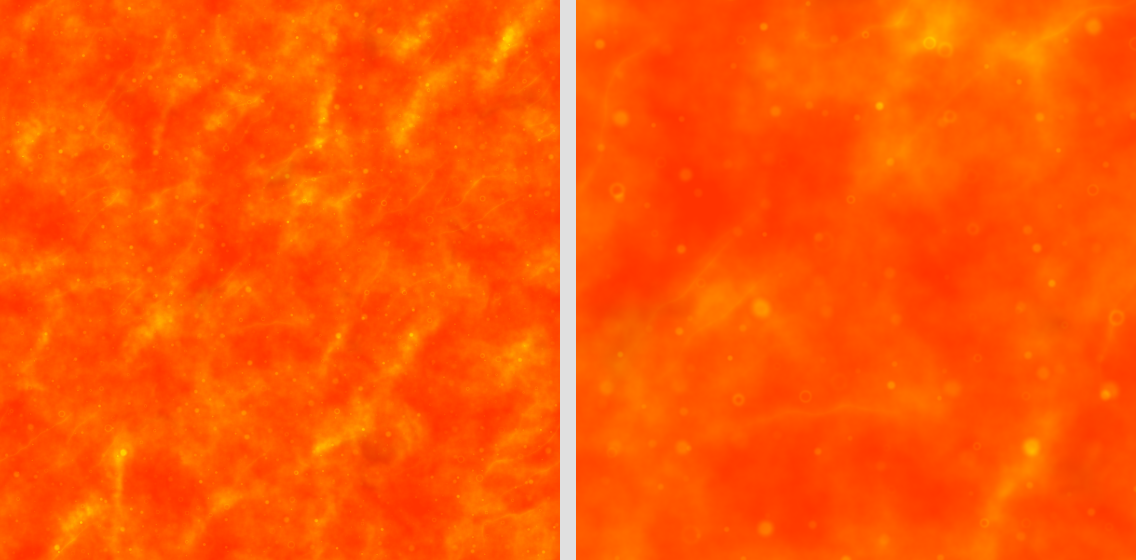
Left: the whole. Right: its middle third, enlarged.
Give the GLSL for this texture, as a three.js fragment shader.

```glsl
// Molten orange surface: wrapped gradient noise forms mottled clouds, with soft
// glowing arcs, wispy filaments, dark smudges and small bubbles laid over it.
// Heat is summed in log space and raises only the green channel.
varying vec2 vUv;

#define BASE_GREEN 0.308
#define CLOUD_GAIN 1.05
#define MOTTLE_GAIN 0.55
#define GRAIN_GAIN 0.30
#define ARC_GAIN 0.46
#define ARC_CELLS 6.0
#define FILAMENT_GAIN 0.27
#define SMUDGE_GAIN 0.24
#define SPECK_GAIN 0.48
#define WARP 0.045

vec3 hash3(vec2 cell, float seed) {
  vec3 p = fract(vec3(cell.xy, cell.x + seed) * vec3(0.1031, 0.1030, 0.0973) + seed * 0.137);
  p += dot(p, p.yxz + 33.33);
  return fract((p.xxy + p.yxx) * p.zyx);
}

float cornerSlope(vec2 cell, vec2 offset, vec2 period, float seed) {
  float angle = 6.2832 * hash3(mod(cell, period), seed).x;
  return dot(vec2(cos(angle), sin(angle)), offset);
}

// Gradient noise that wraps after a whole number of cells
float noise(vec2 p, vec2 period, float seed) {
  vec2 i = floor(p), f = fract(p);
  vec2 u = f * f * f * (f * (f * 6.0 - 15.0) + 10.0);
  vec2 e = vec2(1.0, 0.0);
  float low = mix(cornerSlope(i, f, period, seed),
                  cornerSlope(i + e.xy, f - e.xy, period, seed), u.x);
  float high = mix(cornerSlope(i + e.yx, f - e.yx, period, seed),
                   cornerSlope(i + e.xx, f - e.xx, period, seed), u.x);
  return mix(low, high, u.y);
}

float fbm(vec2 uv, float cells, float seed) {
  float sum = 0.0, gain = 0.5;
  for (int i = 0; i < 4; i++) {
    sum += gain * noise(uv * cells, vec2(cells), seed + float(i));
    cells *= 2.0;
    gain *= 0.55;
  }
  return sum;
}

// Soft bent strokes with a halo, from shallow arcs to near-vertical flames
float arcs(vec2 uv, float cells, float seed) {
  vec2 p = uv * cells, home = floor(p);
  float glow = 0.0;
  for (int y = -1; y <= 1; y++) {
    for (int x = -1; x <= 1; x++) {
      vec2 cell = home + vec2(float(x), float(y));
      vec3 place = hash3(mod(cell, cells), seed);
      vec3 shape = hash3(mod(cell, cells), seed + 5.0);
      float angle = mix(0.2, 1.5, place.z);
      vec2 d = p - cell - 0.15 - 0.7 * place.xy;
      vec2 q = vec2(dot(d, vec2(cos(angle), sin(angle))),
                    dot(d, vec2(-sin(angle), cos(angle))));
      q.y += mix(0.55, 0.1, place.z) * q.x * q.x;
      float width = mix(0.07, 0.12, shape.y);
      float across = q.y * q.y / (width * width);
      float body = 0.65 * exp(-across) + 0.35 * exp(-across * 0.22);
      float ends = 1.0 - smoothstep(0.2, 1.0, abs(q.x) / mix(0.4, 0.85, shape.x));
      float ribs = 0.93 + 0.07 * sin(q.x * 55.0);
      glow = max(glow, body * ends * ribs * smoothstep(-0.1, 0.7, shape.z));
    }
  }
  return glow;
}

// Contour wisps on a sheared lattice, drawn out along the diagonal
float filaments(vec2 uv, vec2 cells, float sharpness, float seed) {
  vec2 p = vec2(uv.x - uv.y, uv.y) * cells;
  float line = exp(-abs(noise(p, cells, seed)) * sharpness);
  return line * smoothstep(-0.05, 0.3, noise(uv * 7.0, vec2(7.0), seed + 3.0));
}

// Round specks, some of them hollow, each kept inside its cell
float specks(vec2 uv, float cells, float share, float seed) {
  vec2 p = uv * cells, cell = mod(floor(p), cells);
  vec3 place = hash3(cell, seed), kind = hash3(cell, seed + 7.0);
  float radius = mix(0.06, 0.15, place.z * place.z);
  float d = length(fract(p) - 0.24 - 0.52 * place.xy);
  float disc = 1.0 - smoothstep(radius * 0.4, radius * 1.4, d);
  float ring = exp(-pow((d - radius) / 0.035, 2.0));
  float mark = mix(disc, ring * 0.6, step(0.8, kind.y));
  return mark * step(kind.x, share) * mix(0.25, 1.0, kind.z * kind.z);
}

void main() {
  vec2 uv = vUv;
  vec2 drift = vec2(fbm(uv, 6.0, 11.0), fbm(uv, 6.0, 23.0));
  vec2 flow = uv + WARP * 2.0 * drift;

  // Clouds: round billows, diagonal drift, mottling and fine grain
  vec2 slantCells = vec2(12.0, 6.0);
  vec2 slant = vec2(flow.x - flow.y, flow.y) * slantCells;
  float heat = CLOUD_GAIN * (fbm(flow, 6.0, 31.0) + 0.28 * noise(slant, slantCells, 41.0));
  heat += MOTTLE_GAIN * fbm(uv + WARP * 0.5 * drift, 17.0, 47.0);
  heat += GRAIN_GAIN * fbm(uv, 48.0, 53.0);

  // Glowing strokes with a patchy body, and wisps between them
  float patches = 1.0 + 1.8 * fbm(uv, 20.0, 57.0);
  heat += ARC_GAIN * patches * arcs(uv + WARP * 1.1 * drift, ARC_CELLS, 61.0);
  heat += FILAMENT_GAIN * (filaments(flow, vec2(6.0, 4.0), 13.0, 71.0)
        + 0.8 * filaments(flow + WARP * drift.yx, vec2(11.0, 6.0), 18.0, 83.0));

  // Dark smudges, then two sizes of specks
  float smudge = smoothstep(0.2, 0.46, fbm(flow, 7.0, 97.0));
  heat -= SMUDGE_GAIN * smudge;
  heat += SPECK_GAIN * (specks(uv, 24.0, 0.75, 103.0) + 0.7 * specks(uv, 41.0, 0.6, 113.0));

  float green = clamp(BASE_GREEN * exp(heat), 0.2, 0.8);
  gl_FragColor = vec4(1.0 - 0.07 * smudge, green, 0.0, 1.0);
}
```
